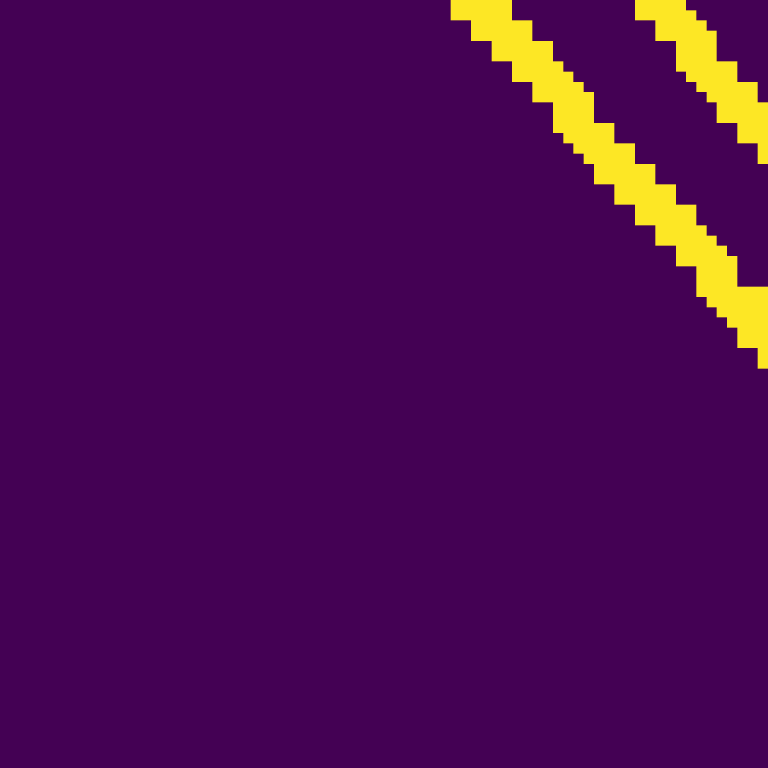
Write a WebGL 1 fragment shader that draws this background.

```glsl
precision highp float;
// Two stepped yellow bands cross the upper right corner of a flat violet field.
// Each band lies between two staircases on a coarse grid; the stairs use
// double steps, broken by a short run of single steps once per period.

uniform vec2 u_resolution;

const vec3 VIOLET = vec3(0.267, 0.004, 0.329);
const vec3 YELLOW = vec3(0.992, 0.906, 0.145);
const float GRID = 75.0;                    // cells along each side
const float PERIOD = 16.0;                  // rows between single-step runs
const float FINE_ROWS = 4.0;                // rows in a single-step run
const vec2 LEFT_STAIR = vec2(44.0, 4.0);    // start column, row phase
const vec2 RIGHT_STAIR = vec2(50.0, 10.0);
const float RIGHT_LEAD = 1.0;               // offset of the right single steps
const vec2 BAND_SHIFT = vec2(12.0, -6.0);   // second band against the first
const vec2 CORNER_MIN = vec2(72.0, 28.0);   // block at the right border
const vec2 CORNER_MAX = vec2(75.0, 34.0);
const int BANDS = 2;
const int SAMPLES = 3;                      // samples per pixel along each axis

// Column of a staircase edge on the given row, counted from the top.
float stairColumn(float row, vec2 stair, float lead) {
  float phase = row + stair.y;
  float cycle = floor(phase / PERIOD);
  bool fine = mod(phase, PERIOD) < FINE_ROWS;
  float climb = fine ? row + lead : 2.0 * floor(row / 2.0);
  return stair.x - 2.0 * cycle + climb;
}

// One inside the band, zero outside it.
float band(vec2 cell) {
  float left = stairColumn(cell.y, LEFT_STAIR, 0.0);
  float right = stairColumn(cell.y, RIGHT_STAIR, RIGHT_LEAD);
  return step(left, cell.x) * step(cell.x + 0.5, right);
}

float cornerBlock(vec2 cell) {
  vec2 inside = step(CORNER_MIN, cell) * step(cell + 0.5, CORNER_MAX);
  return inside.x * inside.y;
}

float pattern(vec2 uv) {
  vec2 cell = floor(vec2(uv.x, 1.0 - uv.y) * GRID);
  float mask = cornerBlock(cell);
  for (int i = 0; i < BANDS; i++) {
    mask = max(mask, band(cell - BAND_SHIFT * float(i)));
  }
  return mask;
}

void main() {
  // Average the mask over each pixel to smooth the cell edges.
  float coverage = 0.0;
  for (int j = 0; j < SAMPLES; j++) {
    for (int i = 0; i < SAMPLES; i++) {
      vec2 offset = (vec2(float(i), float(j)) + 0.5) / float(SAMPLES) - 0.5;
      coverage += pattern((gl_FragCoord.xy + offset) / u_resolution);
    }
  }
  coverage /= float(SAMPLES * SAMPLES);
  gl_FragColor = vec4(mix(VIOLET, YELLOW, coverage), 1.0);
}
```
